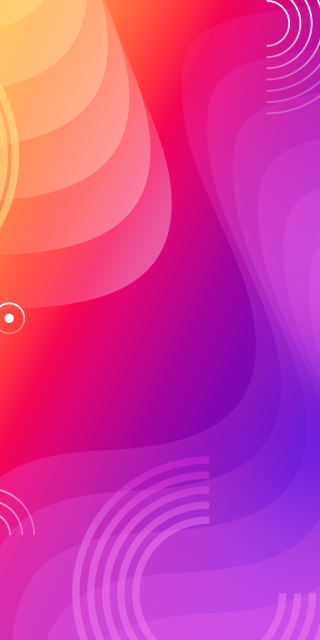
Reproduce this background procedurally as a WebGL 2 fragment shader.

```glsl
#version 300 es
precision highp float;
// Flowing layered waves over a diagonal sunset gradient, with ring ornaments.

uniform vec2 u_resolution;
out vec4 fragColor;

const float WIDTH = 3.84;  // canvas width in scene units, y points down

float cover(float dist, float pixel) {
  return clamp(0.5 - dist / pixel, 0.0, 1.0);
}

vec3 ramp(vec3 color, vec3 next, float from, float to, float t) {
  return mix(color, next, clamp((t - from) / (to - from), 0.0, 1.0));
}

// Diagonal gradient: amber, red, magenta, violet
vec3 sunset(vec2 p) {
  float t = 2.0 * p.x + p.y;
  vec3 color = vec3(1.0, 0.73, 0.30);
  color = ramp(color, vec3(1.0, 0.43, 0.26), 0.5, 3.0, t);
  color = ramp(color, vec3(1.0, 0.20, 0.25), 3.0, 4.5, t);
  color = ramp(color, vec3(0.96, 0.02, 0.33), 4.5, 5.5, t);
  color = ramp(color, vec3(0.88, 0.03, 0.45), 5.5, 6.5, t);
  color = ramp(color, vec3(0.66, 0.02, 0.60), 6.5, 8.5, t);
  color = ramp(color, vec3(0.50, 0.03, 0.70), 8.5, 10.2, t);
  return ramp(color, vec3(0.36, 0.08, 0.87), 10.2, 13.0, t);
}

vec2 bezier(vec2 a, vec2 b, vec2 c, vec2 d, float t) {
  float s = 1.0 - t;
  return s * s * s * a + 3.0 * s * t * (s * b + t * c) + t * t * t * d;
}

// Signed offset to a curve that always descends; positive on its right
float curveSide(vec2 p, vec2 a, vec2 b, vec2 c, vec2 d) {
  float low = 0.0, high = 1.0;
  for (int i = 0; i < 15; i++) {
    float middle = 0.5 * (low + high);
    if (bezier(a, b, c, d, middle).y < p.y) low = middle;
    else high = middle;
  }
  float t = 0.5 * (low + high), s = 1.0 - t;
  vec2 tangent = s * s * (b - a) + 2.0 * s * t * (c - b) + t * t * (d - c);
  return (p.x - bezier(a, b, c, d, t).x) * normalize(tangent).y;
}

// The S-shaped wave, made of four joined curves
float waveSide(vec2 p) {
  vec2 top = vec2(4.4, 0.0), bulge = vec2(2.18, 1.05);
  vec2 tip = vec2(3.07, 4.15), valley = vec2(1.3, 5.4);
  if (p.y < bulge.y)
    return curveSide(p, top, vec2(2.5, 0.18), vec2(2.18, 0.3), bulge);
  if (p.y < tip.y)
    return curveSide(p, bulge, vec2(2.18, 2.2), vec2(3.07, 3.1), tip);
  if (p.y < valley.y)
    return curveSide(p, tip, vec2(3.07, 5.2), vec2(2.1, 5.36), valley);
  return curveSide(p, valley, vec2(0.3, 5.45), vec2(-0.47, 5.65), vec2(-0.47, 6.9));
}

// Distance to the nearest of several evenly spaced rings
float rings(vec2 p, vec2 center, float first, float gap, float count, float halfWidth) {
  float r = length(p - center) - first;
  float index = clamp(floor(r / gap + 0.5), 0.0, count - 1.0);
  return abs(r - index * gap) - halfWidth;
}

void main() {
  float pixel = WIDTH / u_resolution.x;
  vec2 p = vec2(gl_FragCoord.x, u_resolution.y - gl_FragCoord.y) * pixel;
  vec3 color = sunset(p);

  // Pale waves at the upper left
  for (int i = 0; i < 6; i++) {
    float k = float(i);
    vec2 local = p + vec2(1.01, 1.7) + k * vec2(0.255, 0.64);
    float glow = 0.4 * smoothstep(6.5, 11.0, 2.0 * local.x + local.y);
    vec3 tint = mix(vec3(1.0, 0.84, 0.88), vec3(1.0, 0.88, 0.58), k / 5.0);
    color = mix(color, tint, glow * cover(waveSide(local), pixel));
  }

  // Orchid waves on the right and below, dimmed near the violet edge
  vec2 fromDim = p - vec2(3.9, 5.2);
  float strength = mix(0.11, 0.23, smoothstep(0.0, 4.0, p.y));
  strength *= 1.0 - 0.8 * exp(-dot(fromDim, fromDim) / 1.8);
  for (int i = 0; i < 6; i++) {
    vec2 local = p - float(i) * vec2(0.305, 0.49);
    color = mix(color, vec3(0.96, 0.40, 0.91), strength * cover(-waveSide(local), pixel));
  }

  // Broad golden rings at the left edge
  float gold = cover(rings(p, vec2(-1.57, 1.87), 1.62, 0.135, 2.0, 0.045), pixel);
  color = mix(color, vec3(1.0, 0.87, 0.50), 0.6 * gold);

  // Three-quarter orchid rings at the bottom
  vec2 hub = vec2(2.51, 7.12);
  float orchid = cover(rings(p, hub, 0.88, 0.18, 5.0, 0.044), pixel);
  orchid *= max(cover(p.x - hub.x, pixel), cover(hub.y - p.y, pixel));
  vec3 orchidTint = mix(vec3(0.86, 0.16, 0.87), vec3(0.96, 0.52, 0.94), smoothstep(5.4, 6.5, p.y));
  color = mix(color, orchidTint, 0.45 * orchid);

  // Thin white half rings at the upper right
  float arcs = cover(rings(p, vec2(3.2, 0.28), 0.27, 0.135, 7.0, 0.011), pixel);
  arcs *= cover(3.2 - p.x, pixel);
  color = mix(color, vec3(1.0), arcs * mix(1.0, 0.25, smoothstep(0.0, 1.1, p.y)));

  // Thin quarter rings at the lower left
  float ripples = cover(rings(p, vec2(-0.15, 6.42), 0.27, 0.145, 3.0, 0.011), pixel);
  ripples *= cover(p.y - 6.42, pixel);
  color = mix(color, vec3(1.0, 0.8, 0.92), ripples * mix(0.75, 0.35, smoothstep(0.0, 0.4, p.x)));

  // Ringed white dot
  vec2 dotCenter = vec2(0.11, 3.82);
  float halo = cover(rings(p, dotCenter, 0.18, 1.0, 1.0, 0.011), pixel);
  color = mix(color, vec3(1.0), halo * mix(0.95, 0.3, smoothstep(3.65, 4.0, p.y)));
  color = mix(color, vec3(1.0), cover(length(p - dotCenter) - 0.055, pixel));

  fragColor = vec4(color, 1.0);
}
```
